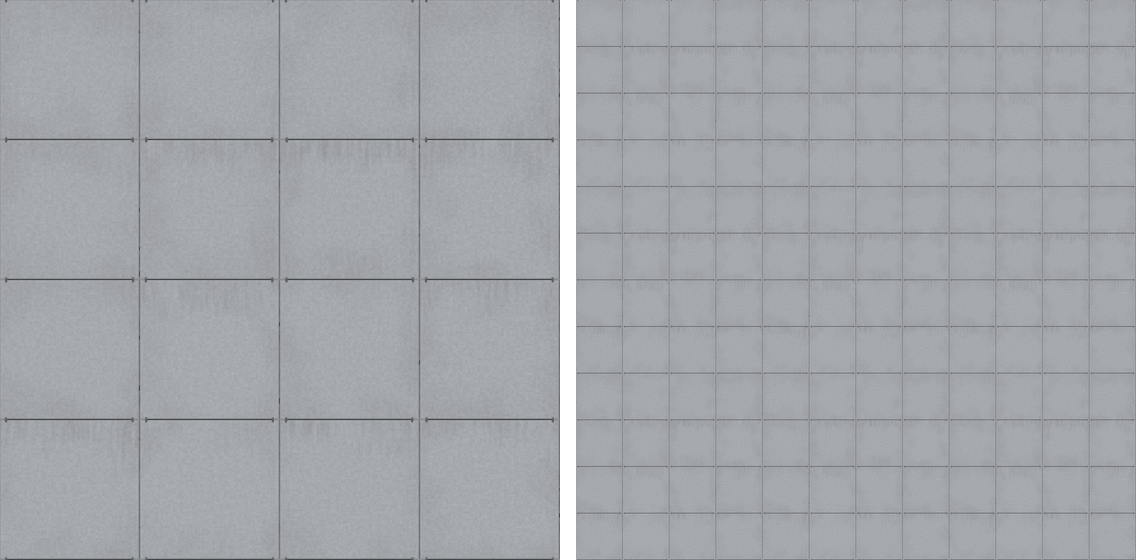
Left, the tile; right, the same tile 3 across and 3 down.
Write a WebGL 2 fragment shader that draws this texture.

```glsl
#version 300 es
precision highp float;
// Seamless wall of square grey metal panels with thin seams, corner clips and faint streaked grime.

#define PANELS 4.0            // panels across and down
#define SEAM_H 0.0010         // half width of horizontal seams
#define SEAM_V 0.0009         // half width of vertical seams
#define SHOULDER 0.0019       // half width of the softer rim around seams
#define CLIP_OFFSET 0.0122    // distance of a clip from the crossing
#define CLIP_SIZE vec2(0.0021, 0.0048)
#define GRAIN 0.036           // strength of the fine speckle
#define GRIME 0.72            // strength of the worn borders
#define STREAKS 0.048         // strength of the vertical streaks

uniform vec2 u_resolution;
out vec4 fragColor;

const vec3 CLEAN = vec3(0.650, 0.666, 0.684);
const vec3 WORN = vec3(0.616, 0.623, 0.643);
const vec3 RIM_GREY = vec3(0.54, 0.55, 0.56);
const vec3 SEAM_GREY = vec3(0.43, 0.44, 0.46);
const vec3 SEAM_DARK = vec3(0.26, 0.27, 0.28);
const vec3 CLIP_GREY = vec3(0.36, 0.37, 0.39);

// Integer hash of a cell and a seed, 0 to 1
float hash(vec2 cell, float seed) {
    uvec3 h = uvec3(ivec3(vec3(cell, seed))) * uvec3(1597u, 3571u, 7919u);
    uint n = (h.x ^ (h.y << 8) ^ (h.z << 16)) + h.x * 31u + h.y;
    n = (n ^ (n >> 15)) * 73244475u;
    n = (n ^ (n >> 13)) * 668265263u;
    return float((n ^ (n >> 16)) & 65535u) / 65535.0;
}

float gradientDot(vec2 cell, vec2 offset, vec2 period, float seed) {
    float angle = 6.2832 * hash(mod(cell, period), seed);
    return dot(vec2(cos(angle), sin(angle)), offset);
}

// Gradient noise over the unit canvas, wrapping after a whole period
float noise(vec2 uv, vec2 period, float seed) {
    vec2 p = uv * period, i = floor(p), f = p - i;
    vec2 w = f * f * f * (f * (f * 6.0 - 15.0) + 10.0);
    vec2 e = vec2(1.0, 0.0);
    float low = mix(gradientDot(i, f, period, seed),
                    gradientDot(i + e.xy, f - e.xy, period, seed), w.x);
    float high = mix(gradientDot(i + e.yx, f - e.yx, period, seed),
                     gradientDot(i + e.xx, f - e.xx, period, seed), w.x);
    return mix(low, high, w.y);
}

// Antialiased coverage of a signed distance
float cover(float dist, float pixel) {
    return clamp(0.5 - dist / pixel, 0.0, 1.0);
}

float boxDistance(vec2 p, vec2 halfSize) {
    vec2 d = abs(p) - halfSize;
    return length(max(d, 0.0)) + min(max(d.x, d.y), 0.0);
}

void main() {
    vec2 uv = gl_FragCoord.xy / u_resolution;
    float pixel = 1.0 / min(u_resolution.x, u_resolution.y);

    // Panel coordinates, and the offset from the nearest seam crossing
    vec2 grid = (uv - vec2(-0.001, 0.001)) * PANELS;
    vec2 panel = mod(floor(grid), PANELS);
    vec2 local = fract(grid) - 0.5;
    vec2 crossing = mod(floor(grid + 0.5), PANELS);
    vec2 offset = (fract(grid + 0.5) - 0.5) / PANELS;
    vec2 dist = abs(offset);

    // Worn borders around a cleaner, rounded centre
    float cloud = noise(uv, vec2(12.0), 1.0) + 0.5 * noise(uv, vec2(28.0), 2.0);
    vec2 square = pow(abs(local * 2.0), vec2(4.0));
    float border = pow(square.x + square.y, 0.25);
    float age = hash(panel, 3.0);
    float grime = smoothstep(0.5, 1.25, border + 0.55 * cloud + 0.25 * (age - 0.5));
    vec3 color = mix(CLEAN, WORN, GRIME * grime);

    // Vertical streaks, strong under the top edge of a few panels only
    float streak = noise(uv, vec2(120.0, 14.0), 4.0) + 0.6 * noise(uv, vec2(220.0, 24.0), 5.0);
    float topAge = hash(panel, 6.0);
    float top = smoothstep(0.18, 0.46, local.y + 0.3 * cloud) * topAge * topAge;
    float side = smoothstep(0.25, 0.48, local.x + 0.2 * cloud) * 0.35;
    float foot = smoothstep(0.3, 0.5, 0.2 * cloud - local.y) * hash(panel, 7.0) * 0.45;
    float run = max(top, max(side, foot));
    color -= STREAKS * run * (0.2 + streak) * vec3(0.9, 1.0, 1.0);

    // Fine speckle and a slight tone shift per panel
    float grain = noise(uv, vec2(230.0), 8.0) + 0.6 * noise(uv, vec2(110.0), 9.0);
    color += GRAIN * grain + 0.004 * (hash(panel, 10.0) - 0.5);

    // Pale bevels, then a soft grey rim along every seam
    color += 0.022 * cover(abs(offset.y + 0.0040) - 0.0008, pixel);
    color += 0.016 * cover(abs(dist.x - 0.0042) - 0.0008, pixel);
    float rim = cover(min(dist.x, dist.y) - SHOULDER, pixel);
    color = mix(color, RIM_GREY, 0.7 * rim);

    // Vertical seams, grey with a few short black gaps
    float wear = noise(uv, vec2(PANELS, 44.0), 11.0 + crossing.x);
    float gap = smoothstep(0.27, 0.42, wear);
    vec3 upright = mix(SEAM_GREY + 0.12 * wear, SEAM_DARK, gap);
    color = mix(color, upright, cover(dist.x - SEAM_V, pixel));

    // Horizontal seams, dark between clips and pale at crossings
    float between = cover(CLIP_OFFSET - dist.x, pixel);
    vec3 level = mix(RIM_GREY, SEAM_DARK, between);
    color = mix(color, level, cover(dist.y - SEAM_H, pixel));

    // Small clips on both sides of each crossing
    float shift = 0.0016 * (hash(crossing, 21.0) - 0.5);
    vec2 clipPos = vec2(dist.x - CLIP_OFFSET - shift, offset.y + 0.0004);
    float clip = boxDistance(clipPos, CLIP_SIZE - 0.0015) - 0.0015;
    vec3 clipColor = CLIP_GREY + 0.12 * smoothstep(0.0, 0.004, offset.y);
    color = mix(color, clipColor, cover(clip, pixel));

    fragColor = vec4(color, 1.0);
}
```
